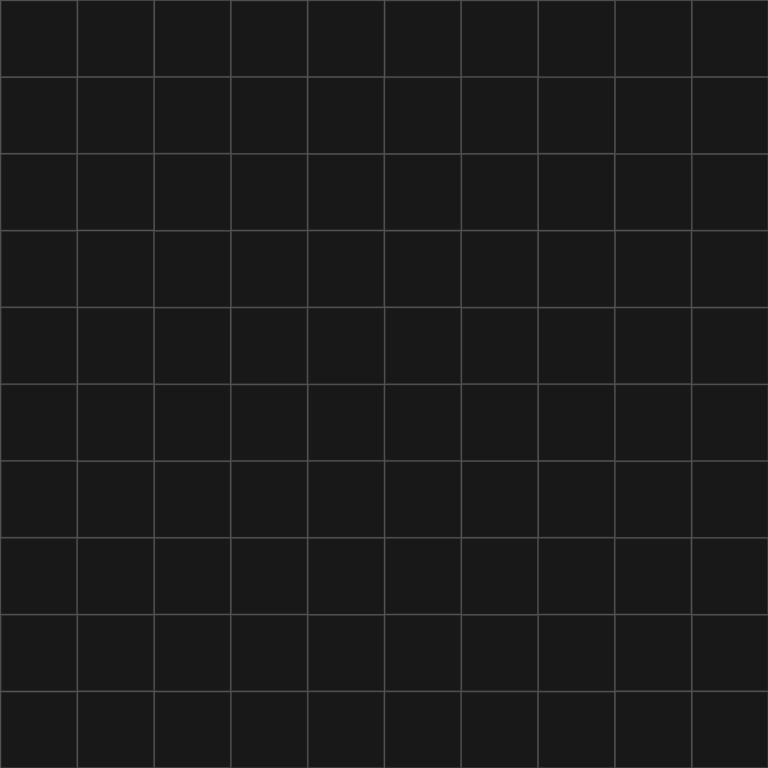
A three.js fragment shader for this pattern:

```glsl
varying vec2 vUv;

const float CELLS = 10.0;
const vec3 BACKGROUND = vec3(0.094);
const vec3 LINE_COLOR = vec3(0.33);
const float LINE_REACH = 0.002;
const vec2 LINE_OFFSET = vec2(0.0006, -0.0003);

float hash(vec2 p) {
  vec3 q = fract(vec3(p.xyx) * 0.1031);
  q += dot(q, q.yzx + 33.33);
  return fract((q.x + q.y) * q.z);
}

// Soft hairlines across one axis, varied slightly from segment to segment
float gridLine(float across, float along, float offset, float seed) {
  float position = (across - offset) * CELLS;
  float nearest = floor(position + 0.5);
  vec2 segment = vec2(mod(nearest, CELLS), mod(floor(along * CELLS), CELLS));
  float drift = (hash(segment + seed) - 0.5) * 0.0005;
  float strength = mix(0.9, 1.0, hash(segment + seed + 17.0));
  float dist = abs((position - nearest) / CELLS - drift);
  return strength * (1.0 - smoothstep(0.0, LINE_REACH, dist));
}

void main() {
  float vertical = gridLine(vUv.x, vUv.y, LINE_OFFSET.x, 3.0);
  float horizontal = gridLine(vUv.y, vUv.x, LINE_OFFSET.y, 41.0);

  // Crossings glow a touch brighter than single lines
  float coverage = max(vertical, horizontal) + 0.12 * vertical * horizontal;
  gl_FragColor = vec4(mix(BACKGROUND, LINE_COLOR, coverage), 1.0);
}
```
